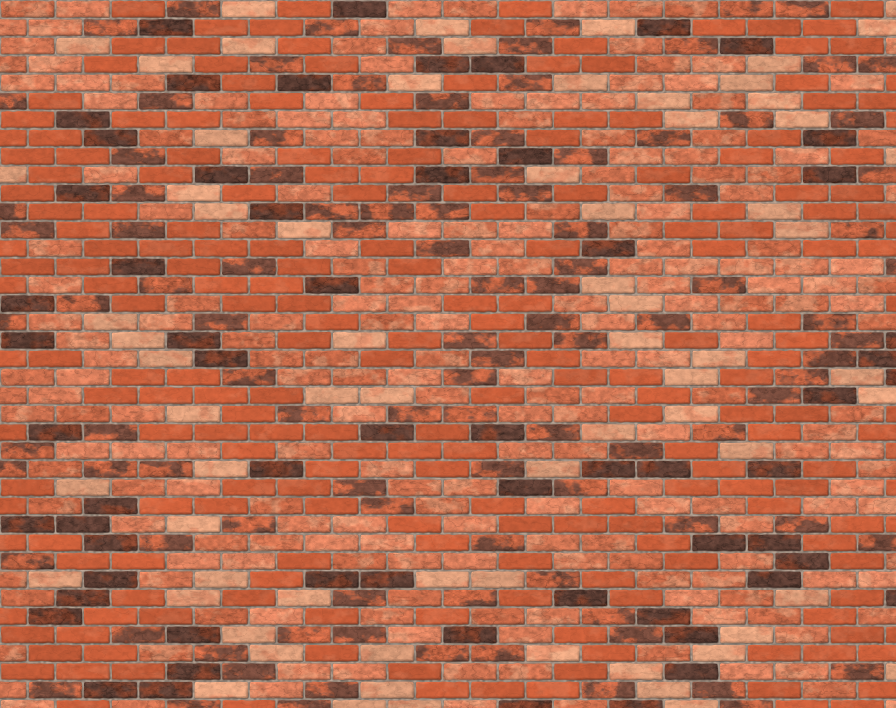
This texture is drawn by a WebGL 2 fragment shader. Its source:

```glsl
#version 300 es
precision highp float;
// Running-bond wall of worn orange, salmon, peach and burnt bricks in grey mortar.
uniform vec2 u_resolution;
out vec4 fragColor;

#define BRICKS_ACROSS 16.2    // brick pitches over the canvas width
#define BRICK_ASPECT 3.006    // brick pitch / course height
#define JOINT 0.125           // mortar width, in course heights
#define CORNER 0.09           // corner radius
#define RAGGED 0.045          // wobble of the brick edges
#define SALMON_FROM 0.32      // thresholds of the random brick kind
#define PEACH_FROM 0.66
#define BURNT_FROM 0.76
#define DARK_FROM 0.92
#define SEED 17.0

const vec3 ORANGE = vec3(0.78, 0.365, 0.225);
const vec3 SALMON = vec3(0.84, 0.50, 0.37);
const vec3 PEACH  = vec3(0.88, 0.63, 0.49);
const vec3 SOOT   = vec3(0.37, 0.245, 0.205);
const vec3 MORTAR = vec3(0.65, 0.58, 0.525);

// Integer hash of a lattice point, 0..1
float hash(vec2 p) {
  uvec2 u = uvec2(ivec2(floor(p))) * uvec2(1597334673u, 3812015801u);
  uint h = u.x ^ u.y;
  h = (h ^ (h >> 15)) * 2246822519u;
  h = (h ^ (h >> 13)) * 3266489917u;
  return float((h ^ (h >> 16)) >> 8) / 16777216.0;
}

float noise(vec2 p) {
  vec2 i = floor(p), f = p - i;
  f = f * f * (3.0 - 2.0 * f);
  return mix(mix(hash(i), hash(i + vec2(1, 0)), f.x),
             mix(hash(i + vec2(0, 1)), hash(i + vec2(1, 1)), f.x), f.y);
}

float fbm(vec2 p) {
  float sum = 0.0, amp = 0.5;
  for (int i = 0; i < 4; i++) {
    sum += amp * noise(p);
    p = p * 2.03 + 11.7;
    amp *= 0.5;
  }
  return sum / 0.9375;
}

float roundedBox(vec2 p, vec2 halfSize, float r) {
  vec2 d = abs(p) - halfSize + r;
  return length(max(d, 0.0)) + min(max(d.x, d.y), 0.0) - r;
}

// Fired clay surface of one brick; s is a surface point unique to that brick
vec3 brickColor(vec2 s, vec2 id) {
  float kind = hash(id + SEED);
  float tone = hash(id + SEED * 3.0) - 0.5;
  float broad = fbm(s * vec2(1.1, 1.7));
  float grain = fbm(s * vec2(4.0, 5.0) + 40.0);
  float crease = 1.0 - smoothstep(0.0, 0.07, abs(fbm(s * vec2(1.3, 2.4) + 80.0) - 0.5));
  float rough = 0.35;
  vec3 c = ORANGE;

  if (kind > DARK_FROM) {            // fully burnt
    c = mix(SOOT, ORANGE * 0.72, 0.7 * smoothstep(0.42, 0.75, broad));
    rough = 1.3;
  } else if (kind > BURNT_FROM) {    // patches of soot
    float soot = smoothstep(0.36, 0.60, broad + 0.25 * (grain - 0.5) + 0.1 * tone);
    c = mix(mix(ORANGE, SALMON, 0.35), SOOT * 1.1, 0.88 * soot);
    rough = 1.0;
  } else if (kind > PEACH_FROM) {
    c = mix(PEACH, SALMON, 0.6 * smoothstep(0.5, 0.75, broad));
    rough = 0.5;
  } else if (kind > SALMON_FROM) {   // creased, with pale dusting
    c = mix(mix(ORANGE, SALMON, 0.7 + 0.6 * tone), PEACH, 0.55 * smoothstep(0.48, 0.72, broad));
    rough = 0.8;
  } else {                           // smooth face
    c = mix(c, SALMON, 0.3 * smoothstep(0.5, 0.75, broad));
  }
  c *= 1.0 + 0.10 * tone + rough * (0.45 * (grain - 0.5) - 0.13 * crease);
  return c;
}

void main() {
  // Wall coordinates in course heights, measured from the top left
  float scale = BRICKS_ACROSS * BRICK_ASPECT / u_resolution.x;
  vec2 wall = vec2(gl_FragCoord.x, u_resolution.y - gl_FragCoord.y) * scale;

  // Every other course is shifted by half a brick
  float course = floor(wall.y);
  float along = wall.x / BRICK_ASPECT + 0.5 * mod(course, 2.0);
  vec2 id = vec2(floor(along), course);
  vec2 local = vec2((fract(along) - 0.5) * BRICK_ASPECT, fract(wall.y) - 0.5);
  vec2 surface = local + vec2(hash(id + 5.0), hash(id + 9.0)) * 300.0 + 10.0;

  // Brick outline with uneven edges
  vec2 halfSize = 0.5 * (vec2(BRICK_ASPECT, 1.0) - JOINT);
  float edge = roundedBox(local, halfSize, CORNER);
  edge += RAGGED * (noise(surface * 3.5) - 0.5);
  float cover = clamp(0.5 - edge / scale, 0.0, 1.0);

  // Face shading: lit upper left rim, shaded lower right rim
  vec3 brick = brickColor(surface, id);
  float rim = smoothstep(-0.15, 0.0, edge);
  float facing = dot(local / halfSize, vec2(0.35, 0.65));
  brick *= 1.0 - rim * (0.10 + 0.22 * facing);

  // Mortar with sand grain and the shadow cast below each brick
  vec3 mortar = MORTAR * (0.86 + 0.28 * noise(wall * 7.0 + 30.0));
  float shadow = 1.0 - smoothstep(0.0, 0.09, edge);
  mortar *= 1.0 - shadow * (0.12 + 0.22 * smoothstep(0.0, 0.8, facing));

  fragColor = vec4(mix(mortar, brick, cover), 1.0);
}
```
